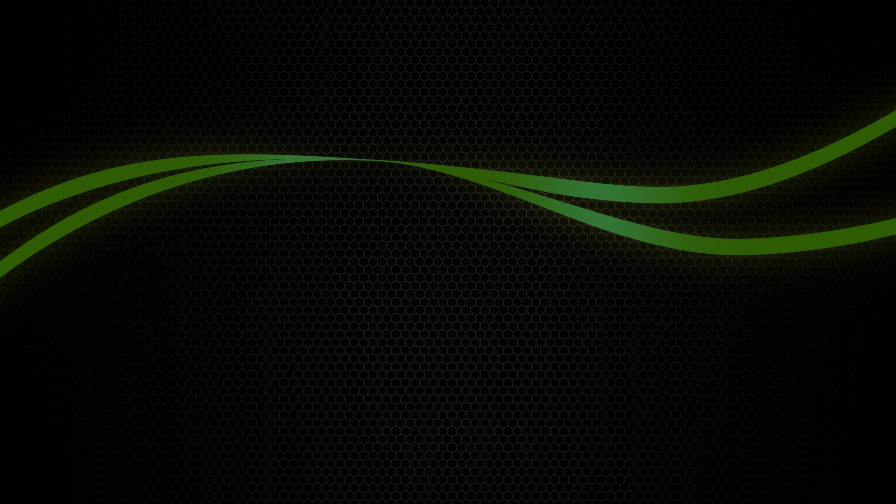
This background is drawn by a Shadertoy shader. Its source:

```glsl
// Two green glowing ribbons crossing over a dark honeycomb mesh.

// Lengths are in canvas heights.
const float HEX_PITCH = 0.0185;
const float HEX_LINE = 0.0011;
const float CROSS_X = 0.741;
const float CROSS_Y = 0.682;
const float END_X = 1.778;
const float GLOW_REACH = 0.032;
const float MIN_HALF = 0.0013;
const float MAX_HALF = 0.0150;
const vec3 BASE_COLOR = vec3(0.010);
const vec3 MESH_COLOR = vec3(0.095);
const vec3 RIBBON_COLOR = vec3(0.18, 0.36, 0.01);
const vec3 GLINT_COLOR = vec3(0.20, 0.46, 0.21);
const vec3 GLOW_COLOR = vec3(0.085, 0.100, 0.005);

// Cubic from a to b; each is (x, height, slope).
float cubic(vec3 a, vec3 b, float x) {
    float span = b.x - a.x;
    float t = (x - a.x) / span;
    float s = 1.0 - t;
    return a.y * s * s * (1.0 + 2.0 * t) + b.y * t * t * (3.0 - 2.0 * t)
         + span * t * s * (a.z * s - b.z * t);
}

// Ribbon centre line: start, crossing, valley, end.
float centreLine(vec3 start, vec3 crossing, vec3 valley, vec3 end, float x) {
    if (x < crossing.x) return cubic(start, crossing, x);
    if (x < valley.x) return cubic(crossing, valley, x);
    return cubic(valley, end, x);
}

// Ribbons taper towards the crossing.
float halfWidth(float x, float rightTaper) {
    float taper = x < CROSS_X ? 0.62 : rightTaper;
    return MIN_HALF + MAX_HALF * smoothstep(0.0, taper, abs(x - CROSS_X));
}

// Distance to the nearest wall of a honeycomb of unit pitch.
float hexWall(vec2 p) {
    vec2 cell = vec2(1.0, 1.7320508);
    vec2 a = mod(p, cell) - 0.5 * cell;
    vec2 b = mod(p + 0.5 * cell, cell) - 0.5 * cell;
    vec2 q = abs(dot(a, a) < dot(b, b) ? a : b);
    return 0.5 - max(q.x, dot(q, vec2(0.5, 0.8660254)));
}

float bump(float x, float centre, float width) {
    float d = (x - centre) / width;
    return exp(-d * d);
}

void mainImage(out vec4 fragColor, in vec2 fragCoord) {
    vec2 p = fragCoord / iResolution.y;
    float pixel = 1.0 / iResolution.y;
    p.x *= END_X * iResolution.y / iResolution.x;

    // Honeycomb, brightest along the middle
    float wall = hexWall(p / HEX_PITCH) * HEX_PITCH;
    float mesh = 1.0 - smoothstep(HEX_LINE - 0.5 * pixel, HEX_LINE + 0.5 * pixel, wall);
    float light = bump(p.x, 0.5 * END_X, 0.58) * mix(0.65, 1.0, bump(p.y, 0.35, 0.45));
    vec3 color = (BASE_COLOR + MESH_COLOR * mesh) * light;

    // Signed distances to both ribbons, corrected for slope
    float upper = centreLine(vec3(0.0, 0.565, 0.53), vec3(CROSS_X, CROSS_Y, -0.06),
                             vec3(1.296, 0.613, -0.02), vec3(END_X, 0.765, 0.58), p.x);
    float lower = centreLine(vec3(0.0, 0.465, 0.75), vec3(CROSS_X, CROSS_Y, -0.05),
                             vec3(1.481, 0.510, 0.03), vec3(END_X, 0.551, 0.24), p.x);
    vec2 centres = vec2(upper, lower);
    vec2 widths = vec2(halfWidth(p.x, 0.42), halfWidth(p.x, 0.55));
    vec2 slopes = vec2(dFdx(upper), dFdx(lower)) / dFdx(p.x);
    vec2 dist = (abs(p.y - centres) - widths) / sqrt(1.0 + slopes * slopes);
    float nearest = min(dist.x, dist.y);

    // Olive halo, weaker at the crossing
    float strength = mix(0.35, 1.0, smoothstep(0.0, 0.4, abs(p.x - CROSS_X)));
    color += GLOW_COLOR * strength * exp(-max(nearest, 0.0) / GLOW_REACH) * (0.8 + 0.4 * mesh);

    // Ribbons with cool glints on either side of the crossing
    float glint = max(bump(p.x, 0.61, 0.13), bump(p.x, 1.19, 0.14));
    vec3 ribbon = mix(RIBBON_COLOR, GLINT_COLOR, glint);
    float cover = 1.0 - smoothstep(-0.5 * pixel, 0.5 * pixel, nearest);
    fragColor = vec4(mix(color, ribbon, cover), 1.0);
}
```
